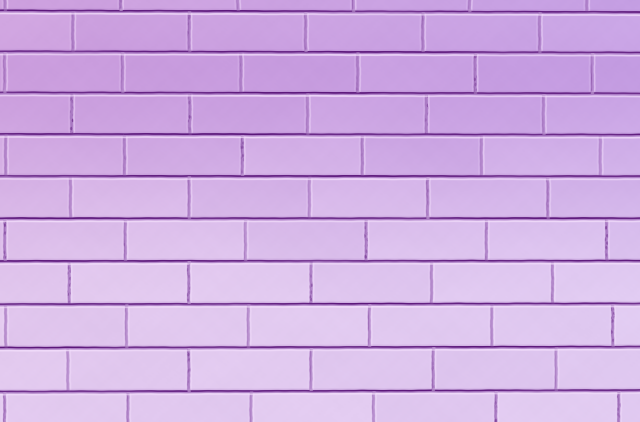
Give the GLSL for this texture, as a Shadertoy shader.

```glsl
// Painted lilac brick wall in running bond, lit from above. Courses grow slightly
// toward the bottom; each joint is a stack of soft lines (shadow, mortar, lit edge).
// Layered sines make tone and edges uneven; cellular noise chips the upright joints.

const vec3 LILAC  = vec3(0.787, 0.622, 0.880);
const vec3 PALE   = vec3(0.880, 0.785, 0.938);
const vec3 MORTAR = vec3(0.66, 0.47, 0.76);
const vec3 SHADOW = vec3(0.36, 0.09, 0.48);
const vec3 GLINT  = vec3(0.95, 0.87, 0.985);

// Course spacing: depth of joint k is FIRST + STEP * k + GROWTH * k * k
const float FIRST = 0.0257;
const float STEP = 0.0962;
const float GROWTH = 0.00046;

vec2 hash2(vec2 p) {
    vec3 q = fract(p.xyx * vec3(0.1031, 0.1030, 0.0973));
    q += dot(q, q.yzx + 33.33);
    return fract((q.xx + q.yz) * q.zy);
}

// Layered sines, roughly -1 to 1
float waves(vec2 p) {
    return (sin(p.x + 1.7 * sin(p.y)) + 0.6 * sin(2.3 * p.x - 1.9 * p.y + 1.0)
          + 0.4 * sin(5.1 * p.x + 3.7 * p.y)) * 0.5;
}

// Cellular noise: distance to the nearest scattered point
float cells(vec2 p) {
    vec2 id = floor(p);
    float nearest = 2.0;
    for (int j = -1; j <= 1; j++)
    for (int i = -1; i <= 1; i++) {
        vec2 c = id + vec2(i, j);
        nearest = min(nearest, length(c + hash2(c) - p));
    }
    return nearest;
}

// Soft line around zero distance
float line(float d, float halfWidth, float soft) {
    return 1.0 - smoothstep(halfWidth - soft, halfWidth + soft, abs(d));
}

// Course coordinate of a depth measured from the top
float courseAt(float depth) {
    return (sqrt(STEP * STEP + 4.0 * GROWTH * (depth - FIRST)) - STEP) / (2.0 * GROWTH);
}

// Left joint and brick width of a course, as fractions of the canvas width
vec2 bondOf(float row) {
    float start = mod(row, 2.0) < 0.5 ? 0.113 - 0.001 * row : 0.008;
    return vec2(start, 0.1826 + 0.00104 * row);
}

// Dusky above, pale below, pinker to the left and bluer to the right
vec3 faceColor(vec2 p, vec2 uv, vec2 brick) {
    float depth = 1.0 - uv.y;
    float light = smoothstep(0.12, 0.76, depth + 0.02 * waves(p * 3.0));
    light += 0.10 * (1.0 - smoothstep(0.0, 0.18, depth));
    vec3 c = mix(LILAC, PALE, light);
    c += vec3(-0.022, 0.0, 0.018) * (uv.x - 0.5) * (1.3 - depth);
    c += vec3(0.7, 1.0, 0.45) * 0.034 * (hash2(brick + 7.0).x - 0.5);
    return c + 0.004 * waves(p * vec2(17.0, 29.0)) + 0.003 * waves(p.yx * 110.0);
}

void mainImage(out vec4 fragColor, in vec2 fragCoord) {
    vec2 uv = fragCoord / iResolution.xy;
    float aspect = iResolution.x / iResolution.y;
    vec2 p = vec2(uv.x * aspect, uv.y);
    float soft = max(0.0014, 0.6 / iResolution.y);

    // Courses, with a slight convergence to the right
    float depth = 1.0 - uv.y;
    float course = courseAt(depth - 0.004 * uv.x * (1.0 - 2.0 * depth));
    float row = floor(course);
    float bed = floor(course + 0.5);
    float below = (course - bed) * (STEP + 2.0 * GROWTH * course);
    below += 0.0005 * waves(vec2(p.x * 37.0, bed * 5.0));

    // Upright joints, each nudged a little
    vec2 bond = bondOf(row);
    float along = (uv.x - bond.x) / bond.y;
    float jointId = floor(along + 0.5);
    vec2 rnd = hash2(vec2(jointId, row) + 20.0);
    float right = (along - jointId) * bond.y * aspect + 0.004 * (rnd.x - 0.5);
    right += 0.0007 * waves(vec2(p.y * 90.0, jointId + row * 3.0));

    vec3 col = faceColor(p, uv, vec2(floor(along), row));

    // Upright joints: lit edges, mortar, thin shadow and a few chips
    col = mix(col, GLINT, 0.50 * line(right - 0.0060, 0.0018, soft * 1.4));
    col = mix(col, GLINT, 0.20 * line(right + 0.0062, 0.0014, soft * 1.4));
    float upright = line(right, 0.0034, soft * 1.3);
    col = mix(col, MORTAR, upright * (0.60 + 0.3 * rnd.y));
    float patchy = clamp(0.5 + 0.5 * waves(vec2(p.y * 45.0 + jointId, row + jointId * 2.0)), 0.0, 1.0);
    col = mix(col, SHADOW, line(right + 0.0014, 0.0010, soft) * (0.05 + 0.4 * patchy * rnd.x));
    float chip = 1.0 - smoothstep(0.15, 0.45, cells(p * vec2(120.0, 75.0)));
    float worn = line(right, 0.0035, 0.002) * smoothstep(0.4, 1.0, rnd.y) * patchy;
    col = mix(col, SHADOW, 0.7 * chip * worn);

    // Bed joints: mortar, lit upper edge of the bricks below, shadow above
    float uneven = waves(vec2(p.x * 5.0 + bed * 2.4, bed * 1.7));
    col = mix(col, MORTAR, 0.25 * line(below + 0.0044, 0.0020, soft * 1.8));
    col = mix(col, GLINT, (0.72 + 0.15 * uneven) * line(below - 0.0062, 0.0022, soft * 1.3));
    col = mix(col, MORTAR, 0.85 * line(below - 0.0008, 0.0032, soft * 1.2));
    float shade = clamp(0.88 + 0.2 * uneven, 0.0, 1.0);
    col = mix(col, SHADOW, shade * line(below + 0.0012, 0.0019, soft));

    // Mortar smears bridging the bed joint where an upright meets it
    float smear = line(right - 0.001, 0.0038, 0.002) * line(below, 0.006, 0.003);
    col = mix(col, mix(MORTAR, GLINT, 0.45), 0.7 * smear * rnd.x);

    fragColor = vec4(clamp(col, 0.0, 1.0), 1.0);
}
```
